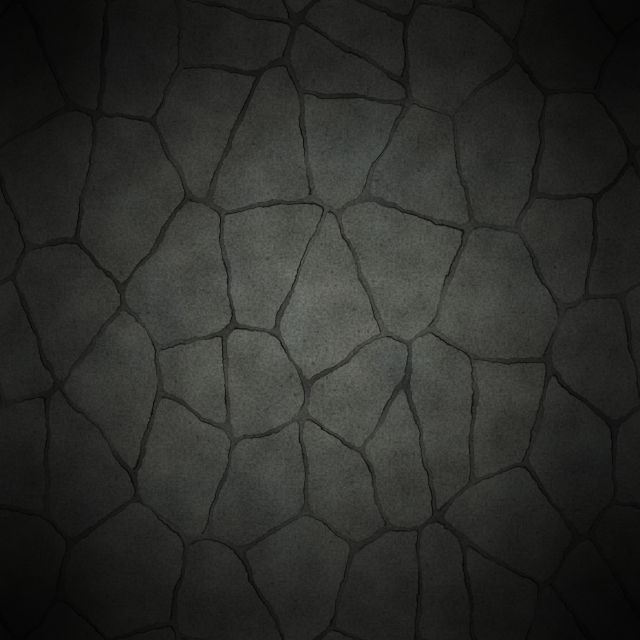
Give the GLSL for this texture, as a three.js fragment shader.

```glsl
// Dark flagstone paving: irregular stones parted by thin rough joints, lit by a
// soft pool of light in the centre. Stones are a wrapped Voronoi diagram with
// noise-bent borders; all noise is periodic gradient noise, so the tile repeats.

#define GRID vec2(8.0, 6.0)
#define JITTER 0.88
#define JOINT_WIDTH 0.0036
#define CORNER_SHARPNESS 300.0
#define SOFT 0.0011
#define BRIGHTNESS 0.362
#define LIGHT_RADIUS 0.75
#define MOTTLE 0.23
#define GRAIN 0.17
#define STONE_TINT vec3(0.99, 1.01, 0.94)
#define COOL_TINT vec3(0.965, 1.015, 0.975)
#define SHADOW_DIR vec2(0.8, 0.6)

varying vec2 vUv;

vec2 wrapCell(vec2 cell, vec2 period) {
  return cell - period * floor((cell + 0.5) / period);
}

vec2 hash2(vec2 p) {
  vec3 q = fract(p.xyx * vec3(0.1031, 0.1030, 0.0973));
  q += dot(q, q.yzx + 33.33);
  return fract((q.xx + q.yz) * q.zy);
}

float cornerSlope(vec2 cell, vec2 offset, float freq, float seed) {
  float angle = 6.2832 * hash2(wrapCell(cell, vec2(freq)) + seed).x;
  return dot(vec2(cos(angle), sin(angle)), offset);
}

// Periodic gradient noise, roughly -1 to 1, with a whole number of cells
float noise(vec2 uv, float freq, float seed) {
  vec2 p = uv * freq, i = floor(p), f = p - i;
  vec2 u = f * f * f * (f * (f * 6.0 - 15.0) + 10.0);
  vec2 e = vec2(1.0, 0.0);
  float low = mix(cornerSlope(i, f, freq, seed),
                  cornerSlope(i + e, f - e, freq, seed), u.x);
  float high = mix(cornerSlope(i + e.yx, f - e.yx, freq, seed),
                   cornerSlope(i + e.xx, f - e.xx, freq, seed), u.x);
  return 1.4 * mix(low, high, u.y);
}

float fbm(vec2 uv, float freq, float seed) {
  float sum = 0.0, amp = 0.55;
  for (int k = 0; k < 4; k++) {
    sum += amp * noise(uv, freq, seed + 17.0 * float(k));
    freq *= 2.0;
    amp *= 0.6;
  }
  return sum;
}

// Stone centre in grid units; odd rows are shifted by half a cell
vec2 stoneCentre(vec2 cell) {
  vec2 id = wrapCell(cell, GRID);
  vec2 shift = vec2(0.5 * mod(id.y, 2.0), 0.0);
  return cell + shift + 0.5 + JITTER * (hash2(id + 41.0) - 0.5);
}

// Rounded distance to the border in canvas units; also outward normal and stone id
float stoneBorder(vec2 uv, out vec2 normal, out vec2 id) {
  vec2 p = uv * GRID, base = floor(p), nearest = vec2(0.0);
  float best = 1e3;
  for (int y = -2; y <= 2; y++)
    for (int x = -2; x <= 2; x++) {
      vec2 cell = base + vec2(float(x), float(y));
      vec2 r = stoneCentre(cell) - p;
      if (dot(r, r) < best) { best = dot(r, r); nearest = r; id = cell; }
    }
  float sum = 0.0, closest = 1e3;
  for (int y = -2; y <= 2; y++)
    for (int x = -2; x <= 2; x++) {
      vec2 r = stoneCentre(base + vec2(float(x), float(y))) - p;
      vec2 across = r - nearest;
      if (dot(across, across) > 0.0001) {
        vec2 slope = across * GRID;
        float d = dot(0.5 * (r + nearest), across) / length(slope);
        sum += exp(-CORNER_SHARPNESS * d);
        if (d < closest) { closest = d; normal = normalize(slope); }
      }
    }
  id = wrapCell(id, GRID);
  return -log(max(sum, 1e-30)) / CORNER_SHARPNESS;
}

// Pool of light whose falloff levels out at the tile edges
float lightPool(vec2 uv) {
  vec2 p = abs(uv - 0.5);
  vec2 over = max(p - 0.38, 0.0);
  return 1.0 - smoothstep(0.0, LIGHT_RADIUS, length(p - over * over / 0.24));
}

void main() {
  vec2 uv = vUv;

  // Bent and chipped borders
  vec2 bend = 0.006 * vec2(noise(uv, 17.0, 3.0), noise(uv, 17.0, 9.0));
  vec2 chips = 0.0038 * vec2(fbm(uv, 56.0, 21.0), fbm(uv, 56.0, 87.0));
  vec2 normal, id;
  float border = stoneBorder(uv + bend + chips, normal, id);
  float width = JOINT_WIDTH * (1.0 + 0.6 * noise(uv, 15.0, 130.0));
  float joint = 1.0 - smoothstep(width - SOFT, width + SOFT, border);

  // Stone face: blotches, crisp grain, pits and rare pale specks
  float blotch = fbm(uv, 14.0, 5.0);
  float grain = 0.5 * noise(uv, 150.0, 61.0) + 0.9 * noise(uv, 290.0, 73.0);
  float pits = smoothstep(0.50, 0.75, noise(uv, 140.0, 211.0));
  float specks = smoothstep(0.72, 0.90, noise(uv, 170.0, 251.0));
  float tone = 1.0 + MOTTLE * blotch + GRAIN * grain - 0.18 * pits + 0.25 * specks;
  tone += 0.08 * (hash2(id + 7.0).y - 0.5);

  // Pale joint filling and a thin broken crevice, deepest on the shaded side
  float depth = clamp(0.24 + 0.24 * noise(uv, 9.0, 150.0), 0.04, 0.45);
  float shade = smoothstep(-0.3, 0.7, dot(normal, SHADOW_DIR));
  float crevice = exp(-pow((border - width * 0.8) / 0.0012, 2.0));
  float broken = clamp(0.75 + 0.9 * noise(uv, 21.0, 170.0), 0.10, 1.15);
  tone *= 1.0 - depth * joint;
  tone *= 1.0 - crevice * broken * mix(0.10, 0.60, shade);

  float cool = smoothstep(-0.1, 0.6, fbm(uv, 6.0, 190.0));
  vec3 tint = mix(STONE_TINT, COOL_TINT, cool);
  gl_FragColor = vec4(BRIGHTNESS * lightPool(uv) * tone * tint, 1.0);
}
```
